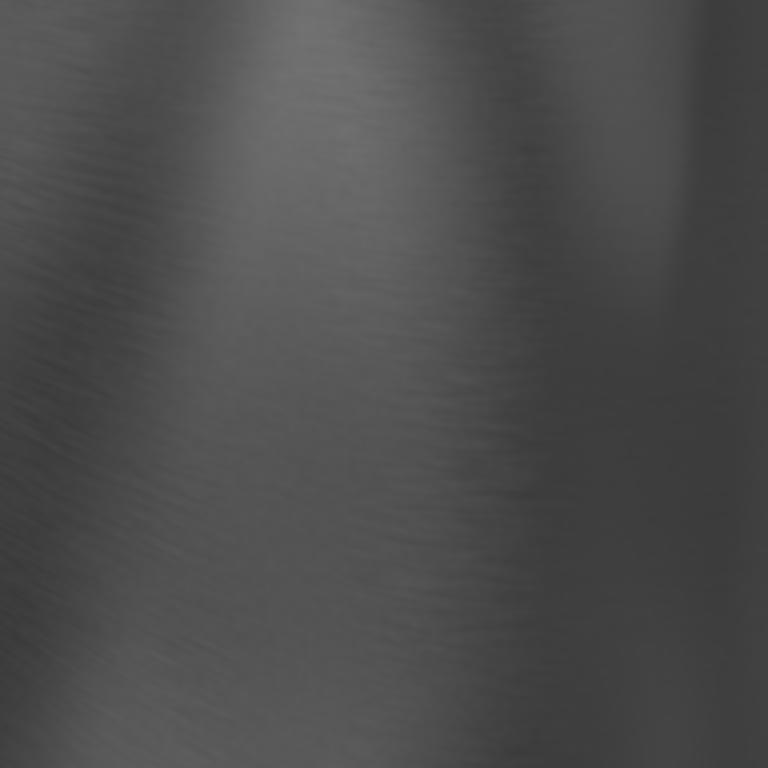
Give the GLSL for this texture, as a Shadertoy shader.

```glsl
// Dark grey brushed cloth hanging in broad soft folds, with fine crosswise creases.
#define FLOOR_GREY 0.240    // shade in the valleys
#define CREST_GREY 0.325    // shade on the main fold
#define TOP_LIGHT 0.112     // extra light on the upper main fold
#define SIDE_SHEEN 0.065    // light on the right hand fold
#define CREASE_SCALE vec2(14.0, 80.0)
#define CREASE_DEPTH 0.024
#define GRAIN_SCALE 75.0
#define GRAIN_DEPTH 0.009
#define SWAY 0.012          // slow unevenness of the folds

vec2 hashGradient(vec2 cell) {
    vec3 h = fract(cell.xyx * vec3(0.1031, 0.1030, 0.0973));
    h += dot(h, h.yzx + 33.33);
    float angle = 6.2832 * fract((h.x + h.y) * h.z);
    return vec2(cos(angle), sin(angle));
}

float gradientNoise(vec2 p) {
    vec2 cell = floor(p), f = p - cell;
    vec2 u = f * f * f * (f * (f * 6.0 - 15.0) + 10.0);
    vec2 e = vec2(0.0, 1.0);
    float a = dot(hashGradient(cell), f);
    float b = dot(hashGradient(cell + e.yx), f - e.yx);
    float c = dot(hashGradient(cell + e.xy), f - e.xy);
    float d = dot(hashGradient(cell + e.yy), f - e.yy);
    return mix(mix(a, b, u.x), mix(c, d, u.x), u.y);
}

// 0 below the start, 1 past the start plus width
float rise(float start, float width, float x) {
    return smoothstep(start, start + width, x);
}

float foldShade(vec2 p) {
    // Valley lines on both sides of the main fold
    float leftValley = 0.02 + 0.27 * (p.y - 0.25);
    float bow = (p.y - 0.4) / 0.6;
    float rightValley = 0.74 - 0.1 * bow * bow;
    float high = rise(0.5, 0.5, p.y);

    // Valley floors catch some light near the top
    float leftSide = 1.0 - rise(0.2, 0.3, p.x);
    float ground = FLOOR_GREY + high * mix(0.035, 0.068, leftSide) * (1.0 - rise(0.82, 0.1, p.x));

    // Main fold
    float crest = CREST_GREY + TOP_LIGHT * rise(0.3, 0.7, p.y) + 0.025 * (1.0 - rise(0.0, 0.22, p.y));
    float body = rise(leftValley, 0.2, p.x) * (1.0 - rise(rightValley - 0.24, 0.24, p.x));
    float shade = mix(ground, crest, body);

    // Far left fold, fading downwards
    shade += 0.045 * rise(0.25, 0.5, p.y) * (1.0 - rise(leftValley - 0.14, 0.14, p.x));

    // Right fold with a firmer outer edge
    float edge = 0.86 + 0.05 * rise(0.55, 0.45, p.y);
    float sheen = rise(rightValley - 0.01, 0.13, p.x) * (1.0 - rise(edge - 0.02, 0.05, p.x));
    shade += SIDE_SHEEN * sheen * rise(0.48, 0.32, p.y) * (1.0 - 0.3 * high);

    // Faint low fold at the bottom right
    float low = (p.x - 0.86) / 0.07;
    shade += 0.026 * exp(-low * low) * (1.0 - rise(0.0, 0.35, p.y));
    return shade + 0.012 * rise(0.94, 0.06, p.x);
}

void mainImage(out vec4 fragColor, in vec2 fragCoord) {
    vec2 p = fragCoord / iResolution.xy;

    // Folds, gently bent
    float drift = gradientNoise(p * vec2(3.0, 4.0) + 7.0);
    float shade = foldShade(p + vec2(SWAY * 2.0 * drift, 0.0));
    shade += SWAY * gradientNoise(p * vec2(7.0, 3.0) + 21.0);

    // Creases run level on the right and tilt down across the left
    float tilt = max(0.7 - p.x, 0.0);
    vec2 along = vec2(p.x, p.y - 0.5 * (1.3 - p.y) * tilt * tilt);
    float crease = gradientNoise(along * CREASE_SCALE)
                 + 0.5 * gradientNoise(along * CREASE_SCALE * 1.7 + 40.0);
    float flanks = 0.4 + 0.6 * abs(smoothstep(0.1, 0.6, p.x) * 2.0 - 1.0);
    float patches = 0.7 + 0.9 * gradientNoise(p * 6.0 + 13.0);
    float roughness = flanks * patches * (1.0 - 0.8 * rise(0.66, 0.12, p.x));
    shade += CREASE_DEPTH * roughness * crease;

    // Soft fibre grain
    float grain = gradientNoise(p * GRAIN_SCALE + 5.0);
    shade += GRAIN_DEPTH * grain * (1.0 - 0.6 * rise(0.66, 0.12, p.x));

    fragColor = vec4(vec3(shade), 1.0);
}
```
